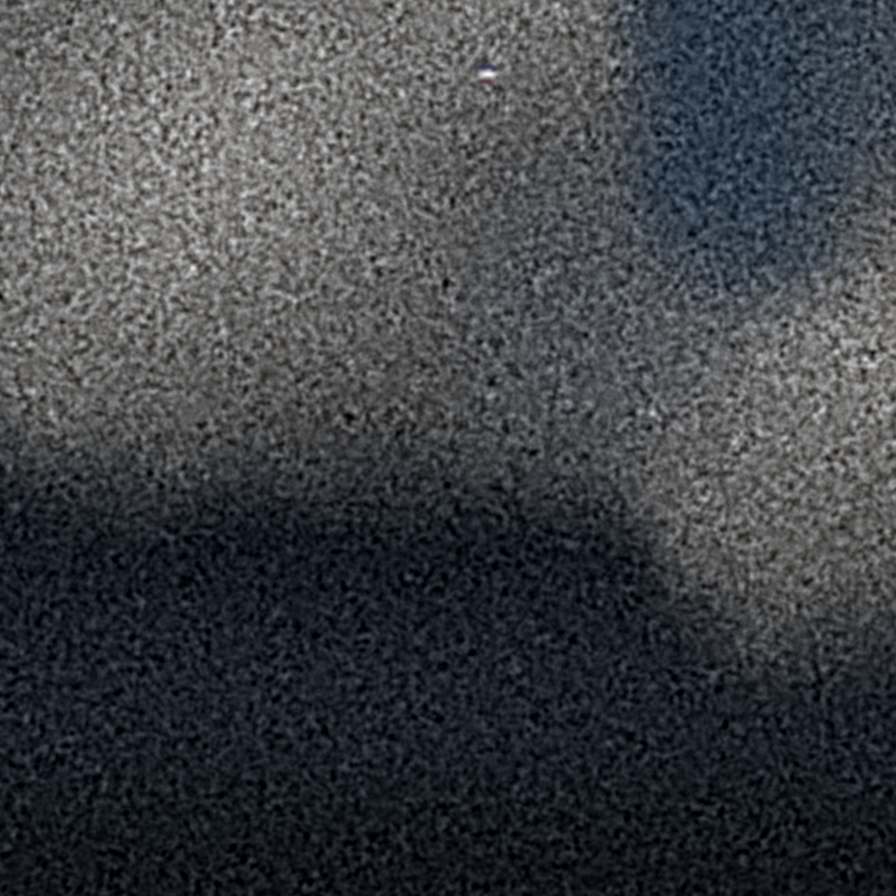
A WebGL 2 fragment shader for this texture:

```glsl
#version 300 es
precision highp float;
uniform vec2 u_resolution;
out vec4 fragColor;

vec2 gradientAt(vec2 cell) {
    uvec2 q = uvec2(ivec2(cell) + 4096);
    uint h = q.x * 73757u + q.y * 915713u;
    h = (h ^ (h >> 15)) * 747797u;
    h = (h ^ (h >> 13)) * 277803u;
    h ^= h >> 16;
    float angle = float(h & 65535u) * 6.28319 / 65536.0;
    return vec2(cos(angle), sin(angle));
}

float gradientNoise(vec2 p) {
    vec2 i = floor(p), f = p - i;
    vec2 w = f * f * f * (f * (f * 6.0 - 15.0) + 10.0);
    vec2 e = vec2(1.0, 0.0);
    float a = dot(gradientAt(i), f);
    float b = dot(gradientAt(i + e.xy), f - e.xy);
    float c = dot(gradientAt(i + e.yx), f - e.yx);
    float d = dot(gradientAt(i + e.xx), f - e.xx);
    return mix(mix(a, b, w.x), mix(c, d, w.x), w.y);
}

// Soft elliptical falloff
float blob(vec2 p, vec2 center, vec2 radius) {
    vec2 d = (p - center) / radius;
    return exp(-dot(d, d));
}

// Short fibres: stretched layers whose direction dominates in patches
float fibreGrain(vec2 p) {
    float sum = 0.0;
    for (int k = 0; k < 5; k++) {
        float layer = float(k), angle = 0.25 + 0.628 * layer;
        float c = cos(angle), s = sin(angle);
        vec2 q = mat2(c, -s, s, c) * p * vec2(1.0) + 3.7 * layer;
        float patchWeight = 0.85 + 1.5 * gradientNoise(p * 26.0 + 41.3 * layer);
        sum += patchWeight * gradientNoise(q * vec2(82.0, 142.0));
    }
    return sum + 0.35 * gradientNoise(p * 230.0);
}

vec3 clouds(vec2 p) {
    // Pale upper field
    float light = 0.325;
    light += 0.17 * blob(p, vec2(0.26, 0.87), vec2(0.25, 0.22));
    light += 0.10 * blob(p, vec2(0.58, 1.00), vec2(0.16, 0.10));
    light += 0.08 * blob(p, vec2(0.05, 0.70), vec2(0.24, 0.20));
    light += 0.15 * blob(p, vec2(1.00, 0.61), vec2(0.22, 0.13));
    light += 0.05 * blob(p, vec2(0.84, 0.47), vec2(0.15, 0.13));
    light -= 0.05 * blob(p, vec2(0.42, 0.54), vec2(0.24, 0.09));
    light -= 0.03 * blob(p, vec2(0.56, 0.79), vec2(0.09, 0.13));
    vec3 color = light * vec3(1.01, 1.0, 0.99);

    // Blue patch at the upper right and its faint tail
    float haze = blob(p, vec2(0.66, 0.66), vec2(0.15, 0.18));
    color = mix(color, vec3(0.28, 0.31, 0.35), 0.6 * haze);
    float lowerRim = 0.68 + 0.12 * smoothstep(0.86, 1.0, p.x)
                   + 0.08 * smoothstep(0.82, 0.68, p.x);
    float blue = smoothstep(0.65, 0.75, p.x)
               * smoothstep(lowerRim - 0.09, lowerRim + 0.09, p.y);
    vec3 slate = mix(vec3(0.18, 0.235, 0.295), vec3(0.24, 0.28, 0.325),
                     smoothstep(0.84, 1.0, p.x));
    color = mix(color, slate, 0.92 * blue);

    // Dark lower field, stepping down on the right
    float rim = 0.460 - 0.11 * smoothstep(0.62, 0.77, p.x)
              - 0.08 * smoothstep(0.70, 0.88, p.x)
              + 0.02 * smoothstep(0.90, 1.0, p.x)
              + 0.035 * smoothstep(0.06, 0.0, p.x);
    float dark = smoothstep(rim + 0.11, rim - 0.08, p.y);
    vec3 night = vec3(0.093, 0.115, 0.142);
    night -= 0.022 * blob(p, vec2(0.35, 0.38), vec2(0.35, 0.06));
    night += 0.012 * blob(p, vec2(0.45, 0.23), vec2(0.60, 0.09));
    night *= mix(0.70, 1.0, smoothstep(0.0, 0.20, p.y));
    return mix(color, night, dark);
}

void main() {
    vec2 p = gl_FragCoord.xy / u_resolution;
    vec2 drift = vec2(gradientNoise(p * 9.0), gradientNoise(p * 9.0 + 19.0));
    drift += 0.5 * vec2(gradientNoise(p * 23.0), gradientNoise(p * 23.0 + 47.0));
    vec3 color = clouds(p + 0.03 * drift);

    float luma = dot(color, vec3(0.3, 0.59, 0.11));
    color += fibreGrain(p) * (0.075 + 0.30 * luma) * vec3(0.97, 1.0, 1.03);

    // Small glint with coloured fringes
    color = mix(color, vec3(0.12, 0.12, 0.35), 0.7 * blob(p, vec2(0.543, 0.925), vec2(0.011, 0.003)));
    color = mix(color, vec3(0.28, 0.12, 0.15), 0.7 * blob(p, vec2(0.543, 0.909), vec2(0.010, 0.003)));
    color = mix(color, vec3(1.0), blob(p, vec2(0.545, 0.917), vec2(0.010, 0.004)));
    color += 0.25 * blob(p, vec2(0.565, 0.879), vec2(0.004, 0.005));

    fragColor = vec4(clamp(color, 0.0, 1.0), 1.0);
}
```
